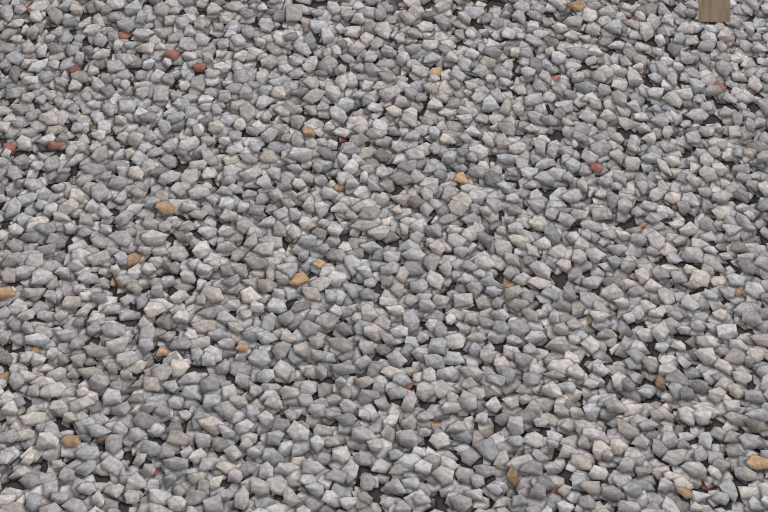
Reproduce this texture procedurally as a WebGL 1 fragment shader.

```glsl
precision highp float;
// Draws a bed of angular crushed grey gravel seen at a slant, with a few warm stones.
uniform vec2 u_resolution;

const float TAU = 6.2831853;
const float STONES_PER_HEIGHT = 26.5;
const int LAYERS = 4;
const int FACETS = 6;
const vec2 LIGHT = vec2(-0.25, 0.95);
const vec3 GAP_COLOR = vec3(0.27, 0.245, 0.245);
const vec3 GREY = vec3(0.705, 0.682, 0.680);
const vec3 BLUE_GREY = vec3(0.665, 0.662, 0.672);
const vec3 BEIGE = vec3(0.720, 0.685, 0.660);
const vec3 OCHRE = vec3(0.70, 0.58, 0.47);
const vec3 BRICK = vec3(0.62, 0.44, 0.40);
const vec3 POST_COLOR = vec3(0.49, 0.43, 0.37);

float hash(vec2 p) {
  return fract(sin(dot(p, vec2(127.1, 311.7))) * 43758.5453);
}

float noise(vec2 p) {
  vec2 i = floor(p);
  vec2 f = fract(p);
  f = f * f * (3.0 - 2.0 * f);
  float low = mix(hash(i), hash(i + vec2(1.0, 0.0)), f.x);
  float high = mix(hash(i + vec2(0.0, 1.0)), hash(i + 1.0), f.x);
  return mix(low, high, f.y);
}

vec2 rotate(vec2 p, float angle) {
  float c = cos(angle);
  float s = sin(angle);
  return vec2(c * p.x - s * p.y, s * p.x + c * p.y);
}

// Mostly neutral rock, with bluish, beige and rare rusty pieces.
vec3 stoneColor(vec2 id) {
  float kind = hash(id + 3.7);
  vec3 color = mix(GREY, BLUE_GREY, step(0.62, kind));
  color = mix(color, BEIGE, step(0.82, kind));
  color = mix(color, OCHRE, step(0.980, kind));
  color = mix(color, BRICK, step(0.991, kind));
  float tone = mix(0.86, 1.09, hash(id + 8.3));
  return color * tone * mix(1.0, 0.84, step(0.88, hash(id + 5.9)));
}

// Irregular polygon: xy is the soft facet normal, z the depth inside the edge.
vec3 stoneShape(vec2 p, vec2 id) {
  float size = mix(0.36, 0.63, hash(id + 1.3));
  float stretch = mix(1.0, 1.6, hash(id + 2.1));
  float turn = (hash(id + 4.4) - 0.5) * 2.6;
  vec2 q = rotate(p, -turn) * vec2(inversesqrt(stretch), sqrt(stretch));
  float inside = 10.0;
  float weightSum = 0.10;
  vec2 normal = vec2(0.0);
  for (int k = 0; k < FACETS; k++) {
    float n = float(k);
    float jitter = hash(id + 11.0 + n * 1.7);
    float angle = (n + 0.8 * jitter) * TAU / float(FACETS);
    vec2 dir = vec2(cos(angle), sin(angle));
    float reach = size * mix(0.72, 1.12, hash(id + 23.0 + n * 2.3));
    float edge = reach - dot(q, dir);
    float weight = exp(-max(edge, 0.0) * mix(7.0, 24.0, hash(id + 31.0 + n * 3.1)));
    normal += dir * weight;
    weightSum += weight;
    inside = min(inside, edge);
  }
  return vec3(rotate(normal / weightSum, turn), inside);
}

vec3 shadeStone(vec2 p, vec2 id, vec3 shape) {
  // A crease splits the top face into two planes.
  vec2 creaseDir = rotate(vec2(1.0, 0.0), hash(id + 6.2) * TAU);
  float side = dot(p, creaseDir) + 0.3 * (hash(id + 7.7) - 0.5);
  float crease = smoothstep(-0.06, 0.06, side) - 0.5;
  // Faces turned away darken far more than lit ones brighten.
  float facing = dot(shape.xy, LIGHT);
  float light = 1.0 + 0.05 * max(facing, 0.0) + 0.43 * min(facing, 0.0);
  light += 0.17 * crease * dot(creaseDir, LIGHT);
  light *= mix(0.90, 1.0, smoothstep(0.0, 0.12, shape.z));
  float grain = noise(p * 5.0 + id * 9.1) + 0.6 * noise(p * 13.0 + id * 5.3);
  return stoneColor(id) * light * (1.0 + 0.20 * (grain - 0.8));
}

// Paints one loose layer, far rows first, each stone over its contact shadow.
vec3 paintLayer(vec3 color, vec2 p, float layer, float blur) {
  vec2 cell = floor(p);
  for (int row = 0; row < 3; row++) {
    for (int column = 0; column < 3; column++) {
      vec2 corner = cell + vec2(float(column) - 1.0, 1.0 - float(row));
      vec2 id = corner + layer * 71.3;
      vec2 jitter = vec2(hash(id + 0.4), hash(id + 9.6)) - 0.5;
      vec2 local = p - corner - 0.5 - 0.7 * jitter;
      vec3 shape = stoneShape(local, id);
      float present = step(hash(id + 13.9), 0.80);
      float below = 1.0 - smoothstep(-0.35, 0.35, local.y);
      float shadow = 1.0 - smoothstep(-0.05, mix(0.10, 0.26, below), -shape.z);
      color *= 1.0 - mix(0.20, 0.50, below) * shadow * present;
      float cover = smoothstep(-blur, blur, shape.z) * present;
      color = mix(color, shadeStone(local, id, shape), cover);
    }
  }
  return color;
}

void main() {
  vec2 uv = gl_FragCoord.xy / u_resolution.y;
  float aspect = u_resolution.x / u_resolution.y;
  // Stones shrink gently toward the far, upper edge.
  float depth = 1.0 + 0.35 * uv.y;
  vec2 ground = vec2((uv.x - 0.5 * aspect) * depth, 1.18 * uv.y * (1.0 + 0.175 * uv.y));
  ground *= STONES_PER_HEIGHT;
  float blur = 0.8 * STONES_PER_HEIGHT * depth / u_resolution.y;
  vec3 color = GAP_COLOR;
  for (int i = 0; i < LAYERS; i++) {
    float layer = float(i);
    vec2 p = rotate(ground, 0.34 * (layer - 1.5) + 0.07) + layer * 0.37;
    color = paintLayer(color, p, layer, blur);
  }
  // Foot of a wooden post at the upper right.
  vec2 fromPost = abs(uv - vec2(0.93 * aspect, 1.0)) - vec2(0.031, 0.043);
  float post = 1.0 - smoothstep(-0.002, 0.002, max(fromPost.x, fromPost.y));
  color = mix(color, POST_COLOR * (0.9 + 0.2 * noise(uv * vec2(150.0, 30.0))), post);
  gl_FragColor = vec4(color, 1.0);
}
```
